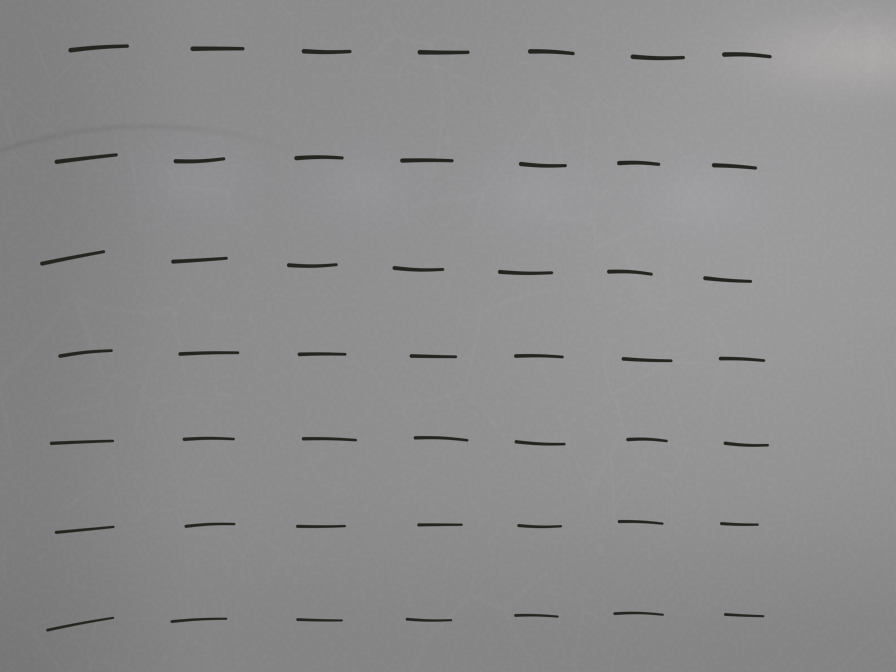
Reproduce this pattern procedurally as a Shadertoy shader.

```glsl
// Seven rows of seven hand-drawn marker dashes on a softly lit grey whiteboard.
// Dashes are tapered, bowed capsules on a warped grid with hashed variation;
// the board is broad light pools, layered sines and faint cellular wipe marks.

const int ROWS = 7;
const int COLS = 7;
const vec3 INK = vec3(0.145, 0.145, 0.125);
const vec3 BOARD = vec3(0.543, 0.541, 0.546);

// Per row: height, sideways shift, and rise per column.
const float ROW_Y[7] = float[](0.923, 0.760, 0.603, 0.470, 0.344, 0.219, 0.080);
const float ROW_SHIFT[7] = float[](0.012, -0.005, -0.016, 0.002, 0.003, 0.003, 0.0);
const float ROW_TILT[7] = float[](-0.0028, -0.003, -0.006, -0.0022, -0.0009, 0.0007, 0.0016);

vec2 hash22(vec2 p) {
    vec3 q = fract(vec3(p.xyx) * vec3(0.1031, 0.1030, 0.0973));
    q += dot(q, q.yzx + 33.33);
    return fract((q.xx + q.yz) * q.zy);
}

// Signed hash in -1..1.
vec2 jitter(vec2 cell, float seed) {
    return 2.0 * hash22(cell + seed) - 1.0;
}

// Soft elliptical pool of light.
float pool(vec2 p, vec2 centre, vec2 size) {
    vec2 q = (p - centre) / size;
    return exp(-dot(q, q));
}

// Distances to the nearest and second nearest cell points.
vec2 cellular(vec2 p) {
    vec2 id = floor(p), near = vec2(9.0);
    for (int j = -1; j <= 1; j++)
    for (int i = -1; i <= 1; i++) {
        vec2 cell = id + vec2(i, j);
        float d = length(cell + hash22(cell + 40.0) - p);
        near = vec2(min(near.x, d), min(near.y, max(near.x, d)));
    }
    return near;
}

float layeredSines(vec2 p) {
    float sum = 0.0, amp = 0.5;
    for (int i = 0; i < 4; i++) {
        sum += amp * sin(p.x + 1.7 * sin(p.y)) * cos(p.y * 0.8);
        p = mat2(0.8, 0.6, -0.6, 0.8) * p * 1.9 + 1.3;
        amp *= 0.5;
    }
    return sum;
}

// Broken, curving traces of erased lines, 0..1.
float wipeMarks(vec2 p, vec2 scale, float width) {
    vec2 near = cellular(p * scale + 0.15 * sin(p.yx * 13.0));
    float line = 1.0 - smoothstep(0.0, width, near.y - near.x);
    return line * smoothstep(0.0, 0.4, layeredSines(p * 9.0 + scale));
}

// Distance to a bowed stroke that narrows from radii.x to radii.y.
float stroke(vec2 p, vec2 a, vec2 b, vec2 radii, float bow) {
    vec2 pa = p - a, ba = b - a;
    float h = clamp(dot(pa, ba) / dot(ba, ba), 0.0, 1.0);
    pa.y -= bow * sin(3.14159 * h);
    return length(pa - ba * h) - mix(radii.x, radii.y, h);
}

// Distance to the dash in one grid cell.
float dash(vec2 p, int row, int col) {
    float c = float(col), r = float(row);
    vec2 cell = vec2(c, r);
    vec2 place = jitter(cell, 3.0), shape = jitter(cell, 17.0);
    float leftmost = exp(-1.2 * c);
    vec2 centre = vec2(0.127 + 0.183 * c - 0.0033 * c * c + ROW_SHIFT[row],
                       ROW_Y[row] + ROW_TILT[row] * (c - 3.0));
    centre += place * vec2(0.009, 0.003);
    centre -= leftmost * vec2(0.004 * (r - 3.0), 0.005);
    float halfLength = 0.0395 - 0.0014 * c + 0.005 * shape.x + 0.001 * r * leftmost;
    // Tilt of the left column swells every fourth row.
    float swell = 0.12 + 0.07 * cos(1.5708 * (r - 2.0));
    float slope = swell * leftmost - 0.008 * c + 0.025 * shape.y;
    vec2 reach = halfLength * vec2(1.0, slope);
    vec2 radii = vec2(0.0034, 0.0025) * mix(1.0, 0.62, r / 6.0);
    return stroke(p, centre - reach, centre + reach, radii, 0.0018 * place.y);
}

float allDashes(vec2 p) {
    float d = 1.0;
    for (int row = 0; row < ROWS; row++)
        for (int col = 0; col < COLS; col++)
            d = min(d, dash(p, row, col));
    return d;
}

vec3 board(vec2 p) {
    float light = 0.040 * pool(p, vec2(0.92, 0.60), vec2(0.48, 0.48))
                + 0.040 * smoothstep(0.65, 1.30, p.x) * smoothstep(0.0, 0.7, p.y)
                - 0.046 * smoothstep(0.34, 0.0, p.x)
                - 0.028 * smoothstep(0.30, 0.0, p.y);
    light += 0.004 * layeredSines(p * 4.0);
    vec3 colour = BOARD + light;
    // Cool reflections in the upper half and a warm one in the corner.
    for (int i = 0; i < 4; i++) {
        vec2 centre = vec2(0.29 + 0.25 * float(i), 0.73 - 0.008 * float(i));
        colour += vec3(0.018, 0.020, 0.028) * pool(p, centre, vec2(0.07, 0.045));
    }
    colour += vec3(0.070, 0.061, 0.054) * pool(p, vec2(1.29, 0.92), vec2(0.18, 0.055));
    colour += 0.009 * wipeMarks(p, vec2(6.0, 4.0), 0.05);
    colour += 0.008 * wipeMarks(p + 3.0, vec2(15.0, 9.0), 0.07);
    // Fine mottle of the surface.
    colour += 0.016 * (cellular(p * 150.0).x - 0.45);
    // Grey smear arching over the left of the second row.
    float arc = p.y - 0.812 + 0.75 * (p.x - 0.22) * (p.x - 0.22);
    return colour - 0.024 * exp(-arc * arc / 0.00002) * smoothstep(0.48, 0.25, p.x);
}

void mainImage(out vec4 fragColor, in vec2 fragCoord) {
    vec2 p = fragCoord / iResolution.y;
    float edge = 0.0003 + 0.55 / iResolution.y;
    float ink = 1.0 - smoothstep(-edge, edge, allDashes(p));
    fragColor = vec4(mix(board(p), INK, ink), 1.0);
}
```
